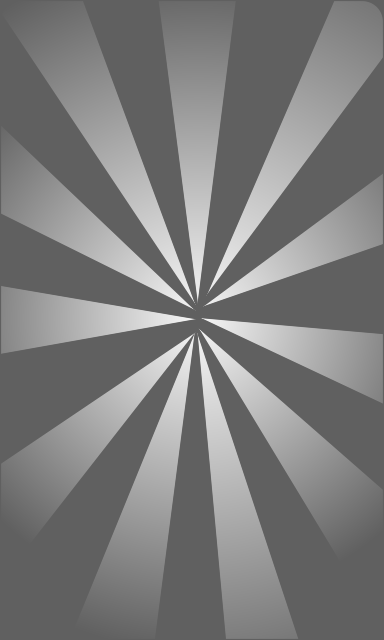
Reproduce this background procedurally as a Shadertoy shader.

```glsl
#define RAY_COUNT 11
#define BACKDROP vec3(0.378)
#define GLOW vec3(0.975)
#define HUB vec2(0.515, 0.5026)
#define FRAME_INSET 0.0018
#define CORNER_RADIUS 0.032

// Per ray: direction and half width in degrees,
// then start distance and sideways shift in thousandths of the height
const vec4 RAYS[RAY_COUNT] = vec4[](
    vec4(  90.1,  7.3, 26.0,  0.0),
    vec4(  60.0,  6.6, 42.0,  6.0),
    vec4(  27.8,  8.7, 18.0, 12.4),
    vec4( -15.1, 10.1,  6.0,  1.7),
    vec4( -50.0,  8.8, 15.0, -8.9),
    vec4( -78.2,  6.5, 25.5, -5.3),
    vec4(-104.8,  7.4, 25.0,  1.3),
    vec4(-137.0,  9.0, 20.0, 13.5),
    vec4( 180.2,  9.9,  4.0,  1.3),
    vec4( 145.0,  8.6, 13.5, -8.0),
    vec4( 117.0,  6.7, 24.0, -6.6));

// Distance from the hub at which each ray has faded out
const float FADE[RAY_COUNT] = float[](
    0.53, 0.66, 0.45, 0.40, 0.44, 0.62, 0.52, 0.44, 0.41, 0.45, 0.57);

float roundedBox(vec2 p, vec2 halfSize, float radius) {
    vec2 q = abs(p) - halfSize + radius;
    return length(max(q, 0.0)) + min(max(q.x, q.y), 0.0) - radius;
}

// Signed distance to the sides of an endless wedge
float wedge(vec2 p, vec4 ray) {
    float angle = radians(ray.x), spread = radians(ray.y);
    vec2 along = vec2(cos(angle), sin(angle));
    vec2 across = vec2(-along.y, along.x);
    vec2 q = vec2(dot(p, along), dot(p, across)) - ray.zw * 0.001;
    return abs(q.y) * cos(spread) - q.x * sin(spread);
}

float coverage(float dist, float pixel) {
    return 1.0 - smoothstep(-0.6 * pixel, 0.6 * pixel, dist);
}

void mainImage(out vec4 fragColor, in vec2 fragCoord) {
    float pixel = 1.0 / iResolution.y;
    vec2 canvas = iResolution.xy * pixel;
    vec2 uv = fragCoord * pixel;
    vec2 p = uv - HUB * canvas;
    float radius = length(p);

    // Rays, each fading outward at its own rate
    float light = 0.0;
    for (int i = 0; i < RAY_COUNT; i++) {
        float fade = clamp(1.0 - radius / FADE[i], 0.0, 1.0);
        light = max(light, fade * coverage(wedge(p, RAYS[i]), pixel));
    }

    // Rounded frame
    vec2 halfFrame = 0.5 * canvas - FRAME_INSET;
    light *= coverage(roundedBox(uv - 0.5 * canvas, halfFrame, CORNER_RADIUS), pixel);

    fragColor = vec4(mix(BACKDROP, GLOW, light), 1.0);
}
```
